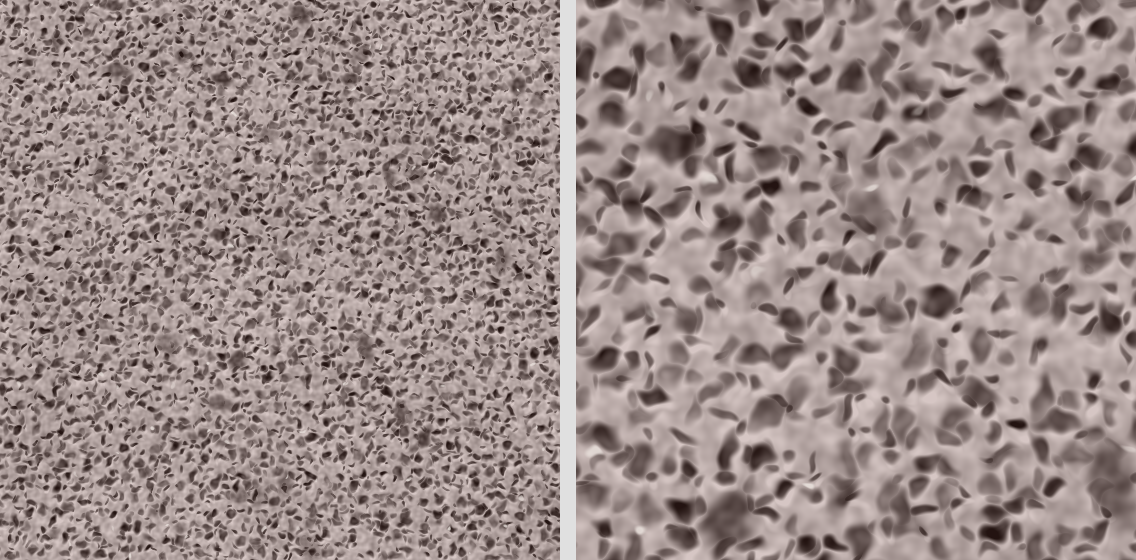
Left, the full canvas; right, a detail of the centre.
A WebGL 1 fragment shader for this texture:

```glsl
precision highp float;
// Porous pinkish-grey stone: a fine mottled face pocked with soft dark pits.
// Jittered ellipses in three grid sizes are warped by gradient noise, shaded
// as hollows with a lit lower rim, then sprinkled with a few pale crystals.

uniform vec2 u_resolution;

vec2 hash2(vec2 p) {
  vec2 k = vec2(dot(p, vec2(127.1, 311.7)), dot(p, vec2(269.5, 183.3)));
  return fract(sin(k) * 43758.545);
}

vec2 gradientAt(vec2 cell) {
  float angle = 6.2832 * hash2(cell).x;
  return vec2(cos(angle), sin(angle));
}

// Gradient noise, roughly -0.7 to 0.7
float noise(vec2 p) {
  vec2 i = floor(p);
  vec2 f = p - i;
  vec2 u = f * f * f * (f * (f * 6.0 - 15.0) + 10.0);
  vec2 e = vec2(0.0, 1.0);
  float low = mix(dot(gradientAt(i), f),
                  dot(gradientAt(i + e.yx), f - e.yx), u.x);
  float high = mix(dot(gradientAt(i + e.xy), f - e.xy),
                   dot(gradientAt(i + e.yy), f - e.yy), u.x);
  return mix(low, high, u.y);
}

// Scattered soft ellipses, at most one per cell; returns the strongest cover
float blobs(vec2 p, float density, vec2 radii, float seed) {
  vec2 home = floor(p);
  float cover = 0.0;
  for (int y = -1; y <= 1; y++) {
    for (int x = -1; x <= 1; x++) {
      vec2 cell = home + vec2(float(x), float(y));
      vec2 place = hash2(cell + seed);
      vec2 shape = hash2(cell + seed + 37.3);
      vec2 kind = hash2(cell + seed + 71.9);
      // Directions vary, leaning towards the rising diagonal
      float angle = 0.6 + 2.7 * (shape.x - 0.5);
      float c = cos(angle);
      float s = sin(angle);
      vec2 q = p - cell - mix(vec2(0.12), vec2(0.88), place);
      q = vec2(c * q.x + s * q.y, c * q.y - s * q.x);
      float stretch = 1.0 + 0.5 * shape.y;
      float d = length(q * vec2(1.0 / stretch, stretch));
      d /= mix(radii.x, radii.y, kind.y);
      float strength = mix(0.4, 1.0, fract(kind.y * 7.0 + place.x));
      float present = step(kind.x, density);
      cover = max(cover, present * strength * (1.0 - smoothstep(0.4, 1.15, d)));
    }
  }
  return cover;
}

float pitDepth(vec2 p) {
  float medium = blobs(p * 44.0, 0.86, vec2(0.24, 0.48), 3.0);
  float small = 0.8 * blobs(p * 70.0, 0.62, vec2(0.24, 0.46), 19.0);
  float large = 0.85 * blobs(p * 17.0, 0.1, vec2(0.25, 0.42), 53.0);
  return max(large, max(medium, small));
}

void main() {
  vec2 p = gl_FragCoord.xy / min(u_resolution.x, u_resolution.y);

  // Grains grow slightly towards the bottom
  vec2 ground = vec2((p.x - 0.5) * (0.93 + 0.14 * p.y),
                     p.y * (0.93 + 0.07 * p.y)) + 2.0;

  // Ragged outlines
  vec2 ragged = ground + 0.007 * vec2(noise(ground * 75.0),
                                      noise(ground * 75.0 + 31.7));
  float depth = pitDepth(ragged);
  float depthAbove = pitDepth(ragged + vec2(-0.002, 0.005));

  // Mottled face, darker hollows and lit lower rims
  float tone = 0.705 + 0.06 * noise(ground * 6.0)
             + 0.11 * noise(ground * 55.0)
             + 0.13 * noise(ground * 120.0 + 9.0);
  tone -= 0.46 * depth * (1.0 + 0.4 * noise(ground * 95.0 + 5.0));
  tone += 0.12 * (depthAbove - depth) * (1.0 - 0.5 * depth);

  vec3 pitColor = vec3(0.24, 0.18, 0.17);
  vec3 faceColor = vec3(0.76, 0.70, 0.69);
  vec3 color = mix(pitColor, faceColor, clamp((tone - 0.24) / 0.52, -0.2, 1.15));

  // Sparse pale crystals
  float crystal = blobs(ragged * 62.0, 0.035, vec2(0.15, 0.3), 91.0);
  color = mix(color, vec3(0.93, 0.90, 0.88), 0.85 * crystal);

  gl_FragColor = vec4(color, 1.0);
}
```
